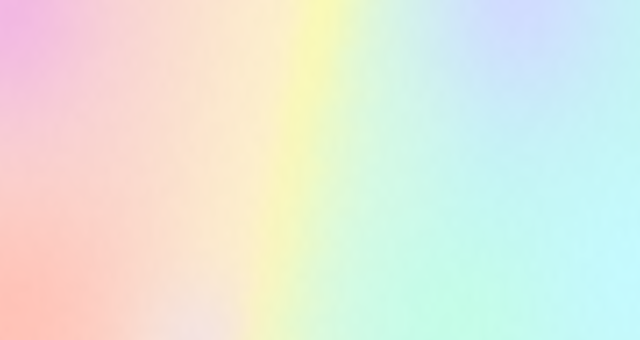
Give the GLSL for this background, as a Shadertoy shader.

```glsl
// A soft pastel wash: peach on the left and aqua on the right, meeting at a
// leaning yellow ridge. Colour ramps follow the distance to the ridge, then
// elliptical Gaussian glows tint the corners and faint noise mottles the wash.

// Ridge
const float RIDGE_BOTTOM = 0.405;
const float RIDGE_TOP = 0.500;
const float RIDGE_WOBBLE = 0.012;
const float RIDGE_WIDTH_LEFT = 0.035;
const float RIDGE_WIDTH_RIGHT = 0.055;
const vec3 YELLOW = vec3(0.98, 0.98, 0.70);

// Ramps, from the ridge outwards
const vec3 CREAM = vec3(0.99, 0.94, 0.80);
const vec3 PEACH = vec3(0.98, 0.86, 0.815);
const vec3 LIME = vec3(0.90, 0.975, 0.82);
const vec3 MINT = vec3(0.84, 0.98, 0.89);
const vec3 AQUA = vec3(0.765, 0.97, 0.955);

// Glows
const vec3 PINK = vec3(0.95, 0.72, 0.89);
const vec3 CORAL = vec3(1.00, 0.76, 0.715);
const vec3 LAVENDER = vec3(0.95, 0.885, 0.90);
const vec3 PERIWINKLE = vec3(0.82, 0.86, 1.00);
const vec3 SEAFOAM = vec3(0.77, 0.995, 0.90);
const vec3 SKY = vec3(0.77, 0.98, 1.00);

const vec2 MOTTLE_SCALE = vec2(90.0, 32.0);
const float MOTTLE_AMOUNT = 0.008;

float hash(vec2 p) {
    vec3 q = fract(vec3(p.xyx) * 0.1031);
    q += dot(q, q.yzx + 33.33);
    return fract((q.x + q.y) * q.z);
}

float valueNoise(vec2 p) {
    vec2 cell = floor(p);
    vec2 f = fract(p);
    f = f * f * (3.0 - 2.0 * f);
    float low = mix(hash(cell), hash(cell + vec2(1.0, 0.0)), f.x);
    float high = mix(hash(cell + vec2(0.0, 1.0)), hash(cell + 1.0), f.x);
    return mix(low, high, f.y);
}

// Elliptical Gaussian falloff, 1 at the centre
float glow(vec2 uv, vec2 centre, vec2 radius) {
    vec2 d = (uv - centre) / radius;
    return exp(-dot(d, d));
}

void mainImage(out vec4 fragColor, in vec2 fragCoord) {
    vec2 uv = fragCoord / iResolution.xy;

    // Signed horizontal distance to the ridge
    float wobble = (valueNoise(uv * vec2(24.0, 18.0)) - 0.5) * RIDGE_WOBBLE;
    float side = uv.x - mix(RIDGE_BOTTOM, RIDGE_TOP, uv.y) + wobble;

    // Warm side
    vec3 warm = mix(CREAM, PEACH, smoothstep(0.0, 0.30, -side));
    warm = mix(warm, CORAL, glow(uv, vec2(0.0, 0.05), vec2(0.20, 0.42)));
    warm = mix(warm, PINK, glow(uv, vec2(0.0, 1.0), vec2(0.16, 0.40)));
    warm = mix(warm, LAVENDER, 0.8 * glow(uv, vec2(0.31, -0.02), vec2(0.09, 0.20)));

    // Cool side
    vec3 cool = mix(LIME, MINT, smoothstep(0.02, 0.16, side));
    cool = mix(cool, AQUA, smoothstep(0.10, 0.34, side));
    cool = mix(cool, SEAFOAM, 0.85 * glow(uv, vec2(0.72, 0.05), vec2(0.15, 0.28)));
    cool = mix(cool, SKY, 0.9 * glow(uv, vec2(1.0, 0.2), vec2(0.14, 0.35)));
    cool = mix(cool, PERIWINKLE, glow(uv, vec2(0.81, 1.03), vec2(0.15, 0.37)));

    // Join the sides under the ridge, which fades towards the bottom
    vec3 color = mix(warm, cool, smoothstep(-0.03, 0.05, side));
    float width = side < 0.0 ? RIDGE_WIDTH_LEFT : RIDGE_WIDTH_RIGHT;
    float ridge = exp(-side * side / (width * width));
    color = mix(color, YELLOW, ridge * mix(0.35, 0.85, uv.y));

    // Faint vertical mottling
    color += (valueNoise(uv * MOTTLE_SCALE) - 0.5) * MOTTLE_AMOUNT;
    fragColor = vec4(clamp(color, 0.0, 1.0), 1.0);
}
```
